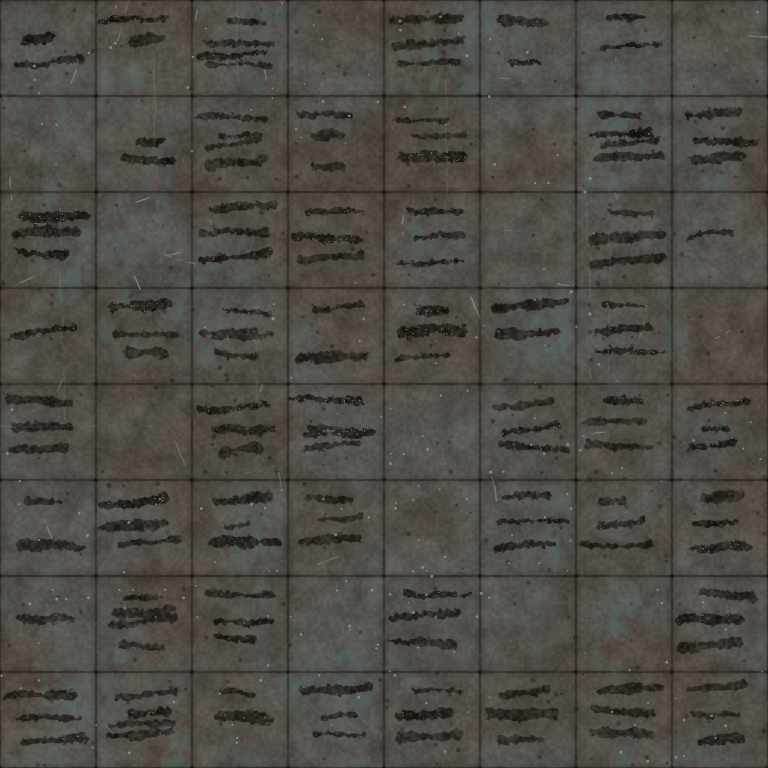
Give the GLSL for this texture, as a three.js fragment shader.

```glsl
// Worn grey-brown slab in an 8 by 8 grid, with rough tar strokes, scratches and verdigris stains.
varying vec2 vUv;

float hash(vec2 p) {
  vec3 q = fract(p.xyx * 0.1031);
  q += dot(q, q.yzx + 33.33);
  return fract((q.x + q.y) * q.z);
}

float noise(vec2 p) {
  vec2 i = floor(p), f = fract(p);
  f = f * f * (3.0 - 2.0 * f);
  return mix(mix(hash(i), hash(i + vec2(1.0, 0.0)), f.x),
             mix(hash(i + vec2(0.0, 1.0)), hash(i + 1.0), f.x), f.y);
}

float fbm(vec2 p) {
  float sum = 0.0, amp = 0.5;
  for (int i = 0; i < 5; i++) {
    sum += amp * noise(p);
    p = mat2(1.6, 1.2, -1.2, 1.6) * p + 17.3;
    amp *= 0.5;
  }
  return sum;
}

// Scattered round flecks; density is the share of grid squares that hold one.
float flecks(vec2 p, float density) {
  vec2 id = floor(p);
  vec2 centre = 0.3 + 0.4 * vec2(hash(id + 5.0), hash(id + 71.0));
  float radius = 0.15 + 0.25 * hash(id + 31.0);
  float dot0 = 1.0 - smoothstep(radius * 0.5, radius + 0.1, length(fract(p) - centre));
  return dot0 * step(1.0 - density, hash(id + 113.0));
}

// Up to four uneven horizontal strokes in a cell: x is coverage, y is glitter.
vec2 strokes(vec2 p, vec2 id) {
  vec2 ink = vec2(0.0);
  if (hash(id + 42.0) < 0.15) return ink;
  vec2 g = p + id;
  float rough = (fbm(g * 24.0) - 0.48) * 0.075;
  for (int i = 0; i < 4; i++) {
    float k = float(i);
    vec2 seed = id * 9.0 + vec2(k * 37.0, k * 11.0 + 3.0);
    float present = step(hash(seed), i < 3 ? 0.88 : 0.35);
    float row = i < 3 ? 0.79 - 0.235 * k : 0.3 + 0.4 * hash(seed + 90.0);
    vec2 centre = vec2(0.38 + 0.2 * hash(seed + 1.0), row + 0.1 * (hash(seed + 2.0) - 0.5));
    float halfLength = mix(0.07, 0.36, sqrt(hash(seed + 3.0)));
    float thickness = mix(0.022, 0.05, hash(seed + 4.0));
    vec2 q = p - centre;
    q.y -= q.x * (hash(seed + 5.0) - 0.4) * 0.2 + 0.04 * (noise(vec2(g.x * 5.0, k + id.y * 7.0)) - 0.5);
    thickness *= 0.55 + 0.8 * noise(vec2(q.x * 6.0 + k * 9.0, id.x + id.y * 8.0));
    float d = length(vec2(max(abs(q.x) - halfLength, 0.0), q.y)) - thickness + rough;
    float cover = present * (1.0 - smoothstep(-0.01, 0.013, d));
    ink = max(ink, cover * vec2(1.0, smoothstep(0.35, 0.8, hash(seed + 6.0))));
  }
  return ink;
}

// Short bright scratches and a few long faint ones, mostly near an axis.
float scratches(vec2 uv) {
  float sum = 0.0;
  for (int i = 0; i < 44; i++) {
    vec2 seed = vec2(float(i) * 13.0, 7.0);
    float isLong = step(36.0, float(i) + 0.5);
    float angle = (hash(seed) - 0.5) * mix(0.9, 0.08, isLong) + 1.57 * step(0.45, hash(seed + 1.0));
    vec2 p = uv - vec2(hash(seed + 2.0), sqrt(hash(seed + 3.0)));
    p = vec2(dot(p, vec2(cos(angle), sin(angle))), dot(p, vec2(-sin(angle), cos(angle))));
    p.y += 0.004 * (noise(vec2(p.x * 50.0, float(i))) - 0.5);
    float halfLength = mix(0.005 + 0.025 * hash(seed + 4.0), 0.15, isLong);
    float d = length(vec2(max(abs(p.x) - halfLength, 0.0), p.y));
    float worn = smoothstep(0.25, 0.7, noise(vec2(p.x * 130.0, float(i))));
    sum = max(sum, (1.0 - smoothstep(0.0003, 0.0017, d)) * worn * mix(0.3 + 0.6 * hash(seed + 5.0), 0.22, isLong));
  }
  return sum;
}

void main() {
  vec2 grid = vUv * 8.0;
  vec2 id = floor(grid), cell = fract(grid);
  float grain = noise(vUv * 260.0) - 0.5;
  float mottle = fbm(vUv * 45.0) - 0.48;

  // Stone ground, from warm brown to neutral grey
  vec3 color = mix(vec3(0.315, 0.29, 0.258), vec3(0.335, 0.328, 0.312), smoothstep(0.32, 0.64, fbm(vUv * 9.0 + 4.0)));
  color += 0.055 * grain + 0.13 * mottle + 0.012 * (hash(id + 8.0) - 0.5);
  color *= 1.0 - 0.3 * flecks(vUv * 110.0, 0.025);

  // Verdigris stains, slightly drawn out downwards
  float stain = smoothstep(0.53, 0.74, fbm(vUv * vec2(15.0, 9.0) + 31.0));
  stain *= smoothstep(0.3, 0.65, fbm(vUv * vec2(90.0, 55.0)));
  color = mix(color, vec3(0.33, 0.41, 0.4), 0.55 * stain);

  // Joints with soft grime and dark crossings
  vec2 edge = abs(fract(grid + 0.5) - 0.5);
  float joint = min(edge.x, edge.y) + 0.008 * (noise(vUv * 150.0) - 0.5);
  float line = 1.0 - smoothstep(0.003, 0.019, joint);
  color *= 1.0 - 0.1 * (1.0 - smoothstep(0.0, 0.08, joint));
  color = mix(color, vec3(0.17, 0.145, 0.12), line * (0.45 + 0.4 * noise(vUv * 60.0)));
  color *= 1.0 - 0.4 * (1.0 - smoothstep(0.012, 0.04, length(edge)));

  // Tar strokes with glittering grit
  vec2 ink = strokes(cell, id);
  vec3 tar = vec3(0.168, 0.158, 0.14) + 0.12 * grain + 0.16 * mottle;
  tar -= 0.05 * ink.y * noise(vUv * 190.0 + 9.0);
  color = mix(color, tar, 0.95 * ink.x);
  color = mix(color, vec3(0.5, 0.51, 0.48), 0.75 * ink.y * flecks(vUv * 300.0, 0.13));

  // Scratches and pale chips
  color = mix(color, vec3(0.53, 0.58, 0.54), 0.8 * scratches(vUv));
  float chips = flecks(vUv * 170.0 + 3.0, 0.012) * smoothstep(0.4, 0.65, noise(vUv * 7.0));
  color = mix(color, vec3(0.58, 0.63, 0.59), 0.7 * chips);

  gl_FragColor = vec4(color, 1.0);
}
```
